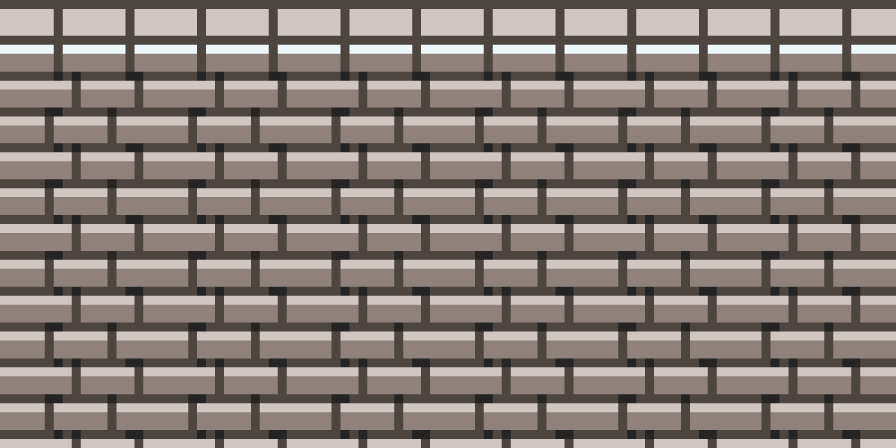
This texture is drawn by a Shadertoy shader. Its source:

```glsl
// Blocky stone brick wall in running bond, topped by a coping course with a bright ledge.

const float CELLS_DOWN = 50.0;      // square cells over the canvas height
const float REPEAT_CELLS = 16.0;    // width of one pair of bricks
const float COURSE_CELLS = 4.0;     // mortar, highlight, two rows of face
const float COPING_CELLS = 8.0;     // height of the top band
const float COPING_JOINT = 6.0;     // first joint of the coping
const float COPING_SPACING = 8.0;
const float BRICK_JOINT = 8.0;      // first joint of the even courses
const float BRICK_WIDTH = 7.0;      // distance to the second joint
const float COURSE_SHIFT = 3.0;     // odd courses move left by this much
const int SAMPLES = 4;              // smoothing samples per axis

const vec3 FACE = vec3(0.56, 0.51, 0.49);
const vec3 MORTAR = vec3(0.30, 0.27, 0.25);
const vec3 HIGHLIGHT = vec3(0.82, 0.78, 0.76);
const vec3 SHADOW = vec3(0.14, 0.14, 0.14);
const vec3 LEDGE = vec3(0.93, 0.97, 0.98);

// True where column x falls on the given column of a repeating span
bool onColumn(float x, float column, float span) {
    return mod(x - column + 0.5, span) < 1.0;
}

// Slabs above a glossy ledge; rows count down from the top
vec3 copingColor(float x, float row) {
    bool bed = row < 0.5 || abs(row - 4.0) < 0.5;
    if (bed || onColumn(x, COPING_JOINT, COPING_SPACING)) return MORTAR;
    if (row < 4.0) return HIGHLIGHT;
    return row < 5.5 ? LEDGE : FACE;
}

// Staggered bricks with shadows where joints meet the mortar bed
vec3 brickColor(float x, float row) {
    float line = mod(row, COURSE_CELLS);
    float odd = mod(floor(row / COURSE_CELLS), 2.0);
    float first = BRICK_JOINT - COURSE_SHIFT * odd;
    bool joint = onColumn(x, first, REPEAT_CELLS)
              || onColumn(x, first + BRICK_WIDTH, REPEAT_CELLS);

    if (line < 0.5) {
        float shadowSpan = odd < 0.5 ? COPING_SPACING : REPEAT_CELLS;
        bool shaded = joint || onColumn(x, COPING_JOINT, shadowSpan);
        return shaded ? SHADOW : MORTAR;
    }
    if (joint) return MORTAR;
    return line < 1.5 ? HIGHLIGHT : FACE;
}

vec3 wallColor(vec2 point) {
    vec2 cell = floor(point);
    return cell.y < COPING_CELLS ? copingColor(cell.x, cell.y)
                                 : brickColor(cell.x, cell.y - COPING_CELLS);
}

void mainImage(out vec4 fragColor, in vec2 fragCoord) {
    float cellsPerPixel = CELLS_DOWN / iResolution.y;
    vec3 sum = vec3(0.0);

    // Average samples across the pixel to smooth cell edges
    for (int j = 0; j < SAMPLES; j++) {
        for (int i = 0; i < SAMPLES; i++) {
            vec2 offset = (vec2(i, j) + 0.5) / float(SAMPLES) - 0.5;
            vec2 point = (fragCoord + offset) * cellsPerPixel;
            point.y = CELLS_DOWN - point.y;
            sum += wallColor(point);
        }
    }
    fragColor = vec4(sum / float(SAMPLES * SAMPLES), 1.0);
}
```
